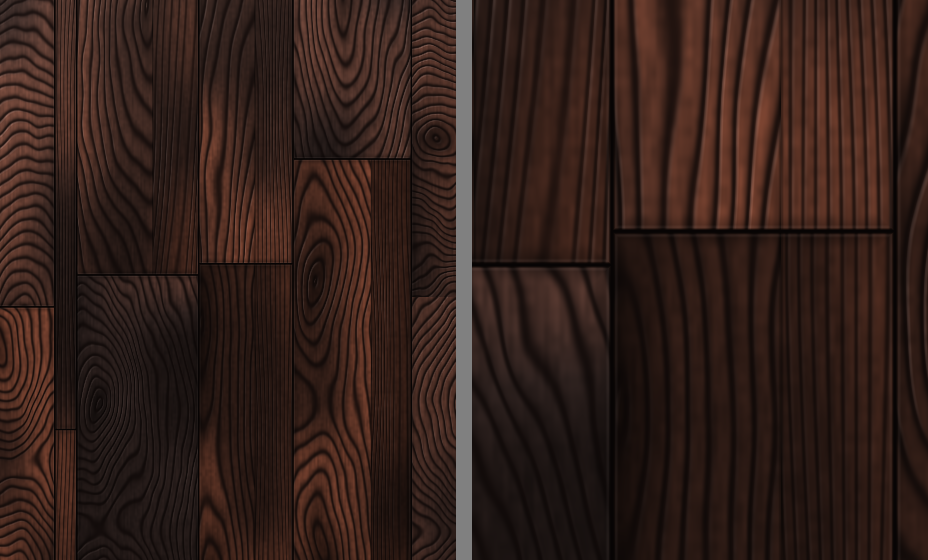
Left: the whole. Right: its middle third, enlarged.
Write a WebGL 2 fragment shader that draws this texture.

```glsl
#version 300 es
precision highp float;
// Dark carved wood planks in six staggered columns, with knots and raised grain.
uniform vec2 u_resolution;
out vec4 fragColor;

const float ASPECT = 0.8125;
const float TAU = 6.2831853;
const vec3 GROOVE = vec3(0.068, 0.040, 0.035);
const vec3 COLD_RIDGE = vec3(0.205, 0.150, 0.138);
const vec3 WARM_RIDGE = vec3(0.390, 0.215, 0.155);
const vec3 SHEEN = vec3(0.40, 0.36, 0.35);

// Column edges, and the height of the joint in each column
const float EDGES[7] = float[](0.0, 0.0977, 0.1367, 0.354, 0.522, 0.733, 0.8125);
const float JOINTS[6] = float[](0.452, 0.233, 0.509, 0.529, 0.716, 0.470);

// Knot centre, vertical squash and rings per unit
const vec4 UPPER_KNOTS[6] = vec4[](
  vec4(0.045, 0.28, 0.30, 150.0), vec4(0.12, 0.5, 0.1, 60.0),
  vec4(0.262, 1.00, 0.20, 90.0), vec4(0.470, 0.42, 0.13, 86.0),
  vec4(0.620, 1.00, 0.33, 80.0), vec4(0.785, 0.745, 0.85, 78.0));
const vec4 LOWER_KNOTS[6] = vec4[](
  vec4(0.000, 0.39, 0.60, 82.0), vec4(0.12, 0.1, 0.1, 60.0),
  vec4(0.165, 0.27, 0.50, 98.0), vec4(0.370, 0.41, 0.17, 86.0),
  vec4(0.560, 0.49, 0.33, 78.0), vec4(0.835, 0.27, 0.70, 78.0));

// Where straight grain begins, and how warm each plank is
const float UPPER_STRIPS[6] = float[](1.0, 0.0, 0.272, 0.4544, 1.0, 1.0);
const float LOWER_STRIPS[6] = float[](1.0, 0.0, 1.0, 0.4544, 0.6615, 1.0);
const float UPPER_WARMTH[6] = float[](0.32, 0.55, 0.62, 0.72, 0.20, 0.36);
const float LOWER_WARMTH[6] = float[](0.72, 0.80, 0.00, 0.95, 0.90, 0.25);

float hash(vec2 p) {
  p = fract(p * vec2(0.1031, 0.1137));
  p += dot(p, p.yx + 33.33);
  return fract((p.x + p.y) * p.x * 17.0);
}

float noise(vec2 p) {
  vec2 i = floor(p), f = fract(p);
  f = f * f * (3.0 - 2.0 * f);
  return mix(mix(hash(i), hash(i + vec2(1, 0)), f.x),
             mix(hash(i + vec2(0, 1)), hash(i + vec2(1, 1)), f.x), f.y);
}

float smoothMin(float a, float b, float k) {
  float h = max(k - abs(a - b), 0.0) / k;
  return min(a, b) - h * h * k * 0.25;
}

float knotDistance(vec2 p, vec2 centre, float squash) {
  return length((p - centre) * vec2(1.0, squash));
}

// Straight grain: lean is sideways drift per unit of height
float stripPhase(vec2 p, float lean, float density, float seed) {
  vec2 s = vec2(p.x - lean * p.y, p.y);
  return s.x * density + 2.2 * noise((s + seed * 7.3) * vec2(30.0, 3.5));
}

// Curved grain around two knots: one unit per growth ring
float knotPhase(vec2 p, vec4 knot, float nextKnot, float seed) {
  vec2 s = (p + seed * 7.3) * vec2(1.0, 0.3 + 0.8 * knot.z);
  vec2 broad = vec2(noise(s * vec2(12.0, 11.0)), noise(s * vec2(16.0, 9.0) + 40.0));
  vec2 fine = vec2(noise(s * vec2(40.0, 34.0)), noise(s * vec2(44.0, 30.0) + 90.0));
  vec2 q = p + vec2(0.036, 0.055) * (broad - 0.5) + vec2(0.006, 0.012) * (fine - 0.5);
  float first = knotDistance(q, knot.xy, knot.z);
  float second = knotDistance(q, knot.xy + vec2(0.01, nextKnot), knot.z);
  return smoothMin(first, second, 0.03) * knot.w + 1.1 * noise(s * vec2(26.0, 12.0));
}

// Skewed ridge: a gentle slope falling into a groove
float ridge(float phase) {
  float angle = TAU * phase;
  float groove = 0.5 + 0.5 * cos(angle + 0.55 * sin(angle + 0.8));
  return 1.0 - pow(groove, 1.5);
}

// Dark gap that leaves a faint lit bevel beside it
vec3 drawSeam(vec3 color, float dist, float halfWidth) {
  float bevel = smoothstep(halfWidth, halfWidth * 2.0, dist)
              * (1.0 - smoothstep(halfWidth * 2.0, halfWidth * 3.5, dist));
  color += SHEEN * 0.12 * bevel;
  return mix(GROOVE * 0.4, color, smoothstep(halfWidth * 0.3, halfWidth * 1.8, dist));
}

void main() {
  vec2 p = gl_FragCoord.xy / u_resolution * vec2(ASPECT, 1.0);

  // Choose the plank
  int column = 0;
  for (int i = 1; i < 6; i++) if (p.x > EDGES[i]) column = i;
  bool upper = p.y > JOINTS[column];
  vec4 knot = upper ? UPPER_KNOTS[column] : LOWER_KNOTS[column];
  float strip = upper ? UPPER_STRIPS[column] : LOWER_STRIPS[column];
  float warmth = upper ? UPPER_WARMTH[column] : LOWER_WARMTH[column];
  float nextKnot = upper ? 2.0 : -0.46;
  float seed = float(column) + (upper ? 10.0 : 1.0);
  bool straight = p.x > strip;
  float lean = column == 2 ? 0.06 : 0.0;
  float density = column == 2 ? 92.0 : 134.0;

  // Relief lit from the upper left
  vec2 nearer = p + 0.0013 * vec2(-0.65, 0.76);
  float phase = straight ? stripPhase(p, lean, density, seed) : knotPhase(p, knot, nextKnot, seed);
  float nearPhase = straight ? stripPhase(nearer, lean, density, seed)
                             : knotPhase(nearer, knot, nextKnot, seed);
  float height = ridge(phase);
  float lit = height - ridge(nearPhase);
  float relief = straight ? 0.55 : 0.88;

  // Wood tone, patches and fibres
  float patches = smoothstep(0.1, 0.9, noise(p * vec2(8.0, 5.0) + seed * 3.1));
  float gloss = noise(p * vec2(7.0, 5.0) + seed * 5.7 + 20.0);
  float fibre = noise(p * vec2(330.0, 45.0)) * 0.6 + noise(p * vec2(190.0, 170.0)) * 0.4;
  vec3 wood = mix(COLD_RIDGE, WARM_RIDGE, clamp(warmth + 0.6 * (patches - 0.5), 0.0, 1.0));
  wood *= (0.60 + 0.72 * patches) * (0.80 + 0.40 * fibre);
  if (straight) wood *= column == 4 ? 0.52 : column == 2 ? 0.66 : 0.92;
  else wood *= mix(0.5, 1.0, smoothstep(0.5, 4.0, phase));
  vec3 color = mix(mix(GROOVE, wood, 0.12), wood, mix(0.60, height, relief));
  color *= 1.0 - 0.4 * relief * clamp(-lit * 1.6, 0.0, 1.0);
  float shine = smoothstep(0.05, 0.45, lit) * relief * (0.12 + 0.75 * gloss * gloss);
  color += SHEEN * shine * (0.55 + 0.45 * p.y) * (0.6 + 0.6 * fibre);

  // Light falls off from the upper left
  float daylight = smoothstep(0.3, 1.1, p.y - 0.45 * p.x);
  color = color * (0.88 + 0.22 * daylight) + SHEEN * 0.16 * daylight * (0.3 + 0.7 * height);

  // Gaps between planks and strips
  float side = min(abs(p.x - EDGES[column]), abs(p.x - EDGES[column + 1]));
  if (column == 0) side = EDGES[1] - p.x;
  if (column == 5) side = p.x - EDGES[5];
  float joint = abs(p.y - JOINTS[column]) + (column == 5 ? 1.0 : 0.0);
  color *= 0.65 + 0.35 * smoothstep(0.0003, 0.0020, abs(p.x - strip));
  color *= 0.72 + 0.28 * smoothstep(0.0, 0.012, min(side, joint));
  color = drawSeam(color, min(side, joint), 0.0012);
  fragColor = vec4(color, 1.0);
}
```
